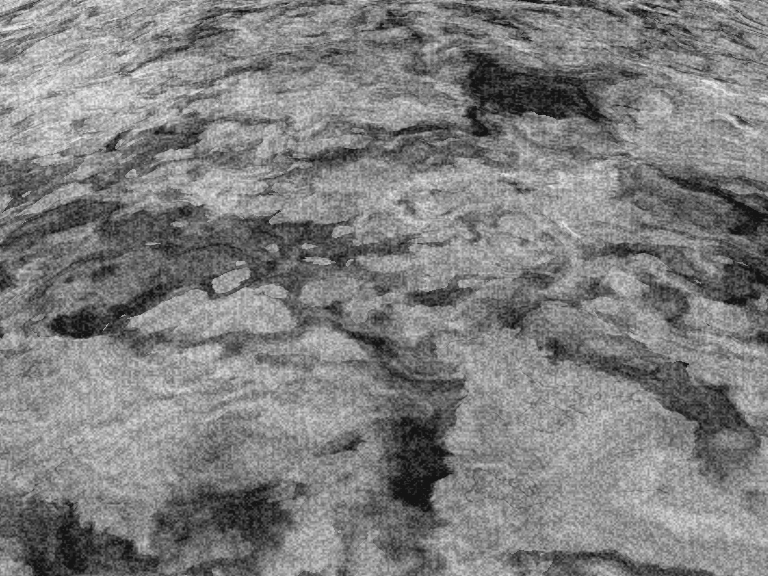
Give the GLSL for this texture, as a Shadertoy shader.

```glsl
// Broken sea ice seen obliquely from the air: floes, swirling slush, dark leads and film grain.
#define HORIZON 1.65
#define BEND 0.25
#define FLOE_SCALE 6.5
#define FLOE_TONE 0.625
#define SLUSH_TONE 0.45
#define WISP_CONTRAST 0.95
#define DRIFT_CONTRAST 0.45
#define LEAD_DEPTH 0.17
#define GRAIN_SIZE 310.0
#define GRAIN_AMOUNT 0.27

float hash(vec2 p) {
    return fract(sin(dot(p, vec2(127.1, 311.7))) * 43758.5453);
}

float noise(vec2 p) {
    vec2 i = floor(p), f = fract(p);
    f = f * f * (3.0 - 2.0 * f);
    return mix(mix(hash(i), hash(i + vec2(1, 0)), f.x),
               mix(hash(i + vec2(0, 1)), hash(i + vec2(1, 1)), f.x), f.y);
}

float fbm(vec2 p) {
    float sum = 0.0, amp = 0.5;
    for (int i = 0; i < 5; i++) {
        sum += amp * noise(p);
        p = mat2(1.6, 1.2, -1.2, 1.6) * p + 7.3;
        amp *= 0.5;
    }
    return sum / 0.97;
}

// Soft dark channel along the segment a-b
float lead(vec2 p, vec2 a, vec2 b, float width) {
    vec2 ab = b - a;
    float d = length(p - a - ab * clamp(dot(p - a, ab) / dot(ab, ab), 0.0, 1.0)) / width;
    return exp(-d * d);
}

// Rounded floes scattered one per cell: x = coverage, y = tone variation
vec2 floes(vec2 p, float seed, float density) {
    vec2 cell = floor(p), best = vec2(0);
    for (int j = -1; j <= 1; j++)
    for (int i = -1; i <= 1; i++) {
        vec2 id = cell + vec2(i, j), key = id + seed;
        vec2 d = p - id - 0.2 - 0.6 * vec2(hash(key), hash(key + 31.7));
        float angle = 1.2 * (hash(key + 57.1) - 0.5);
        d = mat2(cos(angle), -sin(angle), sin(angle), cos(angle)) * d;
        d.y *= 1.1 + 0.6 * hash(key + 11.3);
        float radius = mix(0.25, 0.6, hash(key + 83.9));
        float cover = 1.0 - smoothstep(-0.05, 0.06, length(d) - radius);
        cover *= step(hash(key + 19.9), density);
        if (cover > best.x) best = vec2(cover, hash(key + 5.5) - 0.5);
    }
    return best;
}

void mainImage(out vec4 fragColor, in vec2 fragCoord) {
    vec2 p = fragCoord / iResolution.y;
    p.x += 0.5 * (4.0 / 3.0 - iResolution.x / iResolution.y);

    // Perspective ground plane, with bands arching across the far field
    float x = p.x - 0.72;
    float depth = 1.0 / (HORIZON - p.y - BEND * x * x * p.y);
    vec2 ground = vec2(x * depth, 2.0 * depth);
    float far = smoothstep(0.45, 1.0, p.y);

    // Swirling slush
    vec2 swirl = vec2(fbm(ground * 6.0), fbm(ground * 6.0 + 41.0)) - 0.5;
    float wisps = fbm(ground * vec2(9.0, 11.0) + swirl * 6.0);
    float drift = fbm(ground * 3.5 + swirl + 13.0);
    float fine = fbm(ground * vec2(30.0, 38.0) + swirl * 14.0);
    float tone = SLUSH_TONE + WISP_CONTRAST * (wisps - 0.5)
               + DRIFT_CONTRAST * (drift - 0.5) + 0.35 * (fine - 0.5);

    // Open water channels
    vec2 bent = p + 0.14 * swirl;
    float water = lead(bent, vec2(0.88, 0.44), vec2(1.33, 0.14), 0.055);
    water = max(water, lead(bent, vec2(0.08, 0.02), vec2(0.42, 0.13), 0.07));
    water = max(water, lead(bent, vec2(0.72, 0.0), vec2(0.66, 0.38), 0.08));
    water = max(water, 0.8 * lead(bent, vec2(0.4, 0.9), vec2(0.84, 0.88), 0.05));
    water = max(water, 0.8 * lead(bent, vec2(1.18, 0.66), vec2(1.35, 0.58), 0.09));
    tone -= LEAD_DEPTH * water;

    // Scattered floes, from small brash to large pans
    vec2 ragged = ground + 0.09 * swirl
                + 0.035 * (vec2(fine, fbm(ground * 28.0 + 9.0)) - 0.5);
    float scale = FLOE_SCALE * 3.4;
    for (int k = 0; k < 3; k++) {
        float density = 0.42 + 1.6 * (drift - 0.5);
        vec2 floe = floes(ragged * scale, float(k) * 23.0, density);
        float opacity = floe.x * (1.0 - 0.85 * water) * mix(0.85, 0.5, far);
        tone = mix(tone, FLOE_TONE + 0.09 * floe.y + 0.25 * (fine - 0.5), opacity);
        scale /= 1.8;
    }

    // Two wide sheets in the foreground, crossed by hairline cracks
    vec2 q = p + 0.16 * swirl + 0.05 * (fine - 0.5);
    float right = max(dot(q - vec2(1.1, 0.285), vec2(0.56, 0.83)), 0.77 - q.x);
    right = max(right, max(q.y - 0.41, 0.03 - q.y));
    float left = max(max(q.x - 0.28, q.y - 0.4), 0.13 - q.y - 0.25 * q.x);
    float sheet = 1.0 - smoothstep(-0.006, 0.01, min(left, right));
    float crack = 1.0 - smoothstep(0.0, 0.018, abs(fbm(ground * 11.0 + 70.0) - 0.5));
    crack *= smoothstep(0.4, 0.65, noise(ground * 15.0 + 3.0));
    float sheetTone = FLOE_TONE - 0.02 + 0.3 * (fine - 0.5) + 0.15 * (wisps - 0.5);
    tone = mix(tone, sheetTone - 0.14 * crack, 0.92 * sheet);

    // Glare in the far left corner, then film grain
    tone += 0.16 * exp(-6.0 * dot(p - vec2(0.1, 1.0), p - vec2(0.1, 1.0)));
    tone += GRAIN_AMOUNT * (noise(p * GRAIN_SIZE) - 0.5);
    tone += 0.06 * (noise(p * GRAIN_SIZE * 0.55 + 90.0) - 0.5);
    fragColor = vec4(vec3(clamp(tone, 0.08, 0.9)), 1.0);
}
```
